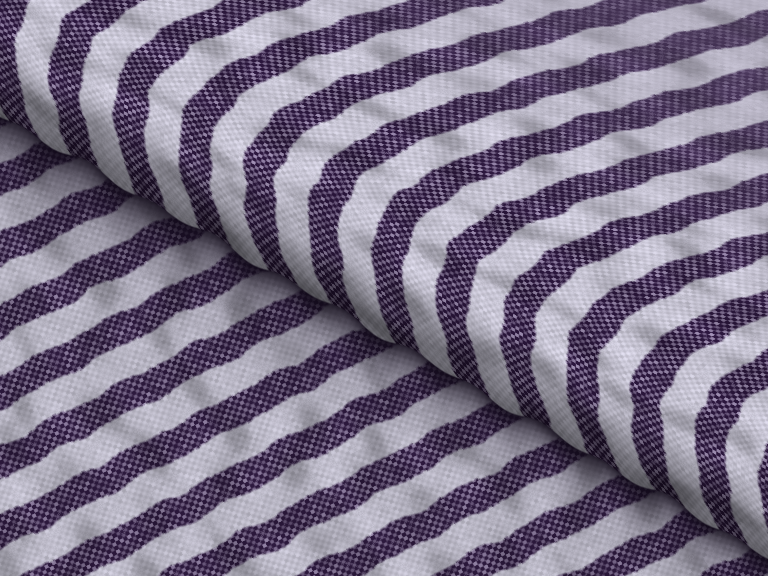
A Shadertoy shader for this texture:

```glsl
// Puckered striped cotton: a flat layer crossed by straight stripes, with a
// rolled fold lying over it. Each layer maps the canvas to cloth coordinates
// (stripe number, length along stripe), which drive stripes, weave and puckers.

#define FOLD_START 0.80      // height of the fold edge at the left side
#define FOLD_SLOPE 0.575     // drop of the fold edge per unit of width
#define FOLD_PITCH 0.112     // stripe spacing along the fold edge
#define FLAT_RATE 8.15       // stripes per unit of height on the flat layer
#define STRIPE_HALF 0.238    // half width of a dark stripe, in repeats
#define WOBBLE 0.028         // sideways waviness of the stripes
#define THREADS 16.0         // threads per stripe repeat
#define WEFT_PITCH 0.0072    // thread spacing along a stripe
#define PUCKER_DEPTH 0.07    // strength of the crinkle shading

const float PI = 3.14159265;
const vec3 WHITE_YARN = vec3(0.790, 0.780, 0.840);
const vec3 PURPLE_YARN = vec3(0.155, 0.080, 0.220);
const vec3 LILAC_YARN = vec3(0.560, 0.500, 0.630);
const vec3 SHADOW_TINT = vec3(0.060, 0.035, 0.090);

float hash(vec2 p) {
    vec3 a = fract(p.xyx * vec3(0.1031, 0.1030, 0.0973));
    a += dot(a, a.yzx + 33.33);
    return fract((a.x + a.y) * a.z);
}

// Uneven crinkles made of layered sines, about -1 to 1
float pucker(vec2 cloth) {
    float u = cloth.x, s = cloth.y;
    float broad = sin(43.0 * s + 1.6 * sin(2.1 * u) + 0.9 * u);
    float fine = sin(77.0 * s - 2.7 * u + 1.3 * sin(19.0 * s + u));
    float slant = sin(29.0 * s + 5.3 * u);
    return 0.5 * broad + 0.28 * fine + 0.22 * slant;
}

// Flat layer: straight stripes rising to the right
vec2 flatCloth(vec2 p) {
    float across = 1.0 - p.y + 0.522 * p.x;
    return vec2(across * FLAT_RATE - 2.55, dot(p, vec2(0.887, 0.461)));
}

// Fold: stripes hook out of the edge, then bend over to the right
vec2 foldCloth(vec2 p, float h) {
    float hook = 0.022 * exp(-max(h, 0.0) / 0.05);
    float bend = 0.38 * h + 0.83 * length(vec2(h - 0.2, 0.16)) - 0.212 + hook;
    return vec2((p.x - bend - 0.0174) / FOLD_PITCH, 1.18 * h);
}

// Woven colour; softness fades the thread detail
vec3 weave(vec2 cloth, float softness, float px) {
    float crinkle = pucker(cloth);
    vec2 thread = vec2(cloth.x * THREADS, cloth.y / WEFT_PITCH);
    vec2 cell = floor(thread);

    // Wavy stripe borders, nudged a little by every weft thread
    float weftJitter = hash(vec2(cell.y, 7.0)) - 0.5;
    float u = cloth.x + WOBBLE * sin(48.0 * cloth.y + 1.1 * cloth.x)
            + 0.012 * sin(83.0 * cloth.y - 2.0 * cloth.x) + 0.025 * weftJitter;
    float fromCentre = abs(fract(u + 0.5) - 0.5);
    float halfWidth = STRIPE_HALF + 0.015 * crinkle;
    float aa = 0.014 + px / FOLD_PITCH;
    float dark = 1.0 - smoothstep(halfWidth - aa, halfWidth + aa, fromCentre);

    // Plain weave: weft floats show as a checker of rounded dots
    float checker = cos(PI * thread.x) * cos(PI * thread.y);
    float grain = (hash(floor(thread + 0.5)) - 0.5) * (1.0 - 0.5 * softness);
    float dots = smoothstep(-0.55, 0.75, checker + 0.35 * grain);
    dots = mix(dots, 0.5, softness);

    vec3 purple = mix(PURPLE_YARN, LILAC_YARN, dots * (0.82 + 0.5 * grain));
    float bumps = 0.07 * (1.0 - softness) * checker + 0.08 * grain;
    vec3 white = WHITE_YARN * (0.97 + bumps);

    // Crinkles catch light on the white bands more than on the dark ones
    float dip = smoothstep(0.1, 0.9, -crinkle);
    white *= 1.0 + PUCKER_DEPTH * crinkle - 0.13 * dip;
    purple *= 1.0 + 2.0 * PUCKER_DEPTH * crinkle;
    return mix(white, purple, dark);
}

void mainImage(out vec4 fragColor, in vec2 fragCoord) {
    vec2 p = fragCoord / iResolution.y;
    float px = 1.0 / iResolution.y;

    // Signed height above the slightly bumpy fold edge
    float h = p.y - FOLD_START + FOLD_SLOPE * p.x;
    float bump = 0.005 * sin(2.0 * PI * p.x / FOLD_PITCH + 2.4) + 0.003 * sin(31.0 * p.x);
    float edge = h + bump;

    // Flat layer, sinking into the shadow under the fold
    float below = max(-edge, 0.0);
    float reach = mix(0.075, 0.05, smoothstep(0.0, 1.0, p.x));
    float occlusion = exp(-below / reach);
    vec3 lower = weave(flatCloth(p), 0.1, px) * 0.94;
    lower = mix(lower, SHADOW_TINT, 0.88 * occlusion);

    // Rolled fold, turning dark at its edge and soft in the distance
    float far = smoothstep(0.3, 0.95, h);
    vec3 upper = weave(foldCloth(p, h), 0.65 * far, px);
    float roll = mix(0.45, 1.0, smoothstep(-0.03, 0.16, edge));
    upper *= roll * (1.0 - 0.06 * far);
    upper = mix(upper, LILAC_YARN, 0.12 * far);

    float cover = smoothstep(-1.2 * px, 1.2 * px, edge);
    fragColor = vec4(mix(lower, upper, cover), 1.0);
}
```
